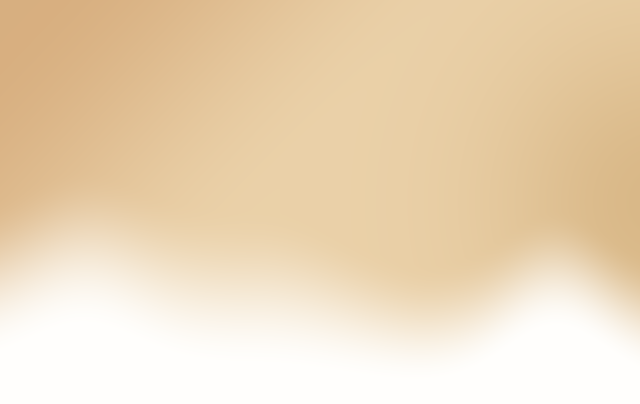
A WebGL 1 fragment shader for this background:

```glsl
precision highp float;
// Draws a warm sand-coloured gradient with soft white mist rising from the bottom.

uniform vec2 u_resolution;

// Bell curve around zero with the given width.
float bell(float x, float width) {
  return exp(-x * x / (width * width));
}

// Sand backdrop: diagonal sweep from tan to light, shaded at the right edge.
vec3 sandColor(vec2 uv) {
  float sweep = smoothstep(0.05, 0.72, uv.x + 0.6 * (1.0 - uv.y));
  vec3 sand = mix(vec3(0.845, 0.685, 0.50), vec3(0.918, 0.818, 0.66), sweep);
  float shade = bell(uv.x - 1.03, 0.25) * bell(uv.y - 0.5, 0.42);
  return mix(sand, vec3(0.85, 0.72, 0.53), shade);
}

// Mist cover: a broad shelf on the left plus one mound near each side.
float mistCover(vec2 uv) {
  float shelf = 1.0 - smoothstep(0.40, 0.68, uv.x);
  float height = 0.19 + 0.09 * shelf
    + 0.10 * bell(uv.x - 0.13, 0.12)
    + 0.14 * bell(uv.x - 0.87, 0.11);
  float softness = mix(0.15, 0.20, shelf);
  return 1.0 - smoothstep(height - softness, height + softness, uv.y);
}

void main() {
  vec2 uv = gl_FragCoord.xy / u_resolution;
  vec3 mistWhite = vec3(1.0, 0.997, 0.99);
  gl_FragColor = vec4(mix(sandColor(uv), mistWhite, mistCover(uv)), 1.0);
}
```
